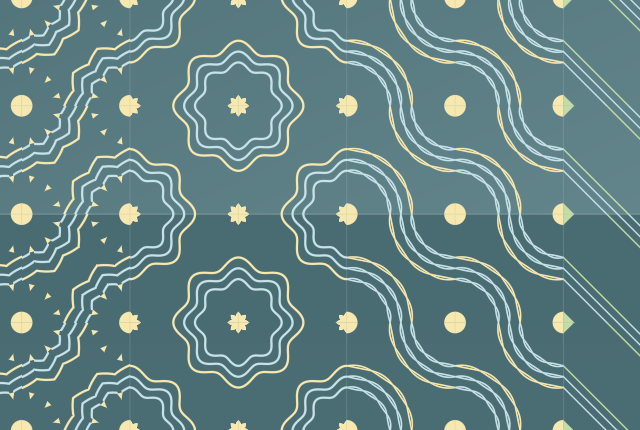
Reproduce this pattern procedurally as a Shadertoy shader.

```glsl
// Truchet strands of three lines with a dot on every lattice vertex.
// Each column of cells bends the same quarter arcs through its own metric:
// toothed gear, eight-lobed rosette, braided circle, straight diamond.

#define TILE 0.252
#define ORIGIN vec2(0.3023, 0.502)
#define LINE_WIDTH 0.021
#define LINE_GAP 0.1
#define DOT_RADIUS 0.1
#define LOBE_DEPTH 0.08
#define BRAID 0.011
#define CREAM vec3(0.97, 0.91, 0.69)
#define ICE vec3(0.78, 0.89, 0.91)
#define LIME vec3(0.76, 0.87, 0.65)
#define SLATE vec3(0.285, 0.418, 0.445)

const float TAU = 6.28318;
const int GEAR = 0, ROSETTE = 1, BRAIDED = 2, DIAMOND = 3;

// Triangle wave, 1 on each of n teeth and 0 in each valley
float tooth(float angle, float n) {
    return abs(2.0 * fract(angle * n / TAU) - 1.0);
}

// Radius of a point as measured by the style of its column
float metric(vec2 p, int style, float side) {
    float r = length(p), a = atan(p.y, p.x);
    if (style == GEAR) return r / (0.9 + 0.11 * tooth(a, 12.0));
    if (style == ROSETTE) return r / (1.0 - LOBE_DEPTH + LOBE_DEPTH * cos(8.0 * a));
    if (style == BRAIDED) return r + side * BRAID * sin(8.0 * a);
    return abs(p.x) + abs(p.y);
}

float inside(float d, float soft) {
    return 1.0 - smoothstep(-soft, soft, d);
}

// Coverage of one line of the strand, with its width evened by the gradient
float strandLine(vec2 p, int style, float radius, float width, float soft) {
    float cover = 0.0;
    const float h = 0.002;
    for (int i = 0; i < 2; i++) {
        float side = float(2 * i - 1);
        float m = metric(p, style, side);
        vec2 slope = vec2(metric(p + vec2(h, 0.0), style, side),
                          metric(p + vec2(0.0, h), style, side)) - m;
        float d = abs(m - radius) * h / max(length(slope), 0.5 * h);
        cover = max(cover, inside(d - 0.5 * width, soft));
    }
    return cover;
}

// Signed distance to the vertex ornament
float dotShape(vec2 p, int style) {
    float r = length(p);
    if (style == ROSETTE) return r - DOT_RADIUS * (0.67 + 0.33 * tooth(atan(p.y, p.x), 8.0));
    if (style == DIAMOND) return (p.x + p.y - DOT_RADIUS) * 0.707;
    return r - DOT_RADIUS;
}

// Ring of small wedges pointing at the vertex
float wedges(vec2 p) {
    float r = length(p);
    float across = r * tooth(atan(p.y, p.x), 12.0) * TAU / 24.0;
    return max(across - 0.42 * (r - 0.3), r - 0.362);
}

void mainImage(out vec4 fragColor, in vec2 fragCoord) {
    vec2 uv = fragCoord / iResolution.y;
    vec2 q = (uv - ORIGIN) / TILE;
    float soft = 0.7 / (iResolution.y * TILE);
    vec2 tile = floor(q), f = fract(q);
    int style = clamp(int(floor(q.x / 2.0)) + 1, 0, 3);

    // Background: light upper row over a darker lower row
    float glow = 0.04 + 0.035 * fragCoord.x / iResolution.x + 0.05 * (1.0 - uv.y);
    float upper = inside(-q.y, soft);
    vec3 color = SLATE + mix(0.012 * (0.5 - uv.y), glow, upper);

    // Faint seams between cells
    vec2 seam = abs(q - 2.0 * round(q / 2.0));
    color = mix(color, vec3(0.62, 0.71, 0.72), 0.32 * inside(seam.x - 0.004, soft));
    color = mix(color, vec3(0.62, 0.71, 0.72), 0.5 * inside(seam.y - 0.005, soft));

    // Strand: orient the tile, then fold onto the nearer arc centre
    bool odd = mod(tile.x + tile.y, 2.0) > 0.5;
    vec2 p = f;
    if (style == GEAR || (style == ROSETTE && odd)) p.x = 1.0 - p.x;
    if (p.x + p.y > 1.0) p = 1.0 - p;

    float width = LINE_WIDTH;
    if (style == BRAIDED) width *= 0.72;
    if (style == DIAMOND) width *= 0.62;
    vec3 warm = style == DIAMOND ? LIME : CREAM;
    for (int i = 0; i < 3; i++) {
        float cover = strandLine(p, style, 0.4 + LINE_GAP * float(i), width, soft);
        // The innermost gear line breaks at its valleys
        if (style == GEAR && i == 0)
            cover *= smoothstep(0.14, 0.24, tooth(atan(p.y, p.x), 12.0));
        color = mix(color, i == 2 ? warm : ICE, cover);
    }

    // Vertex ornaments with a fine cross
    vec2 v = 0.5 - abs(f - 0.5);
    if (style == GEAR) color = mix(color, CREAM, inside(wedges(v), soft));
    float dotCover = inside(dotShape(v, style), soft);
    color = mix(color, warm, dotCover);
    float crossLine = inside(min(v.x, v.y) - 0.003, soft);
    color = mix(color, vec3(0.66, 0.72, 0.6), 0.4 * crossLine * dotCover);

    fragColor = vec4(color, 1.0);
}
```
